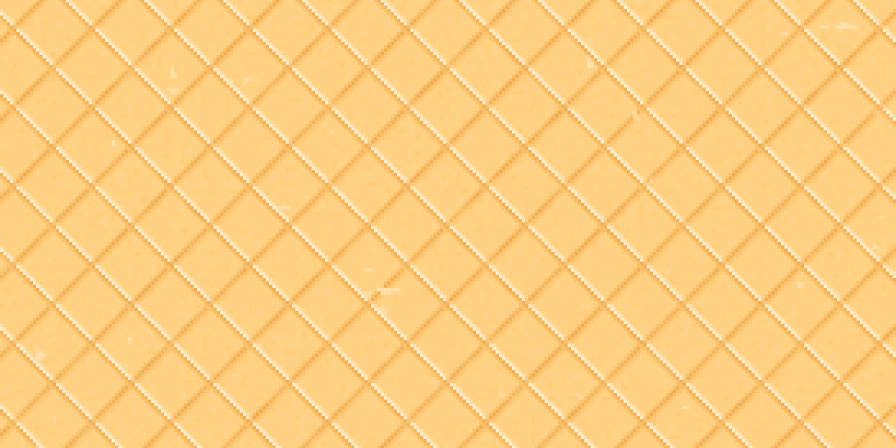
Give the GLSL for this pattern, as a Shadertoy shader.

```glsl
const vec3 BASE = vec3(1.00, 0.82, 0.51);
const vec3 TAN = vec3(0.98, 0.75, 0.41);
const vec3 BROWN = vec3(0.94, 0.68, 0.32);
const vec3 PALE = vec3(0.99, 0.83, 0.56);
const vec3 LIGHT = vec3(0.99, 0.87, 0.66);
const vec3 CREAM = vec3(1.00, 0.93, 0.78);

const float PERIOD = 0.1758;        // diamond width, in canvas heights
const float CELLS_PER_PERIOD = 24.0;
const int SAMPLES = 3;

vec2 hashGradient(vec2 p) {
    vec3 q = fract(p.xyx * vec3(0.1031, 0.1030, 0.0973));
    q += dot(q, q.yzx + 33.33);
    float angle = 6.2832 * fract((q.x + q.y) * q.z);
    return vec2(cos(angle), sin(angle));
}

float gradientNoise(vec2 p) {
    vec2 i = floor(p), f = p - i;
    vec2 w = f * f * f * (f * (f * 6.0 - 15.0) + 10.0);
    vec2 e = vec2(1.0, 0.0);
    float a = dot(hashGradient(i), f);
    float b = dot(hashGradient(i + e.xy), f - e.xy);
    float c = dot(hashGradient(i + e.yx), f - e.yx);
    float d = dot(hashGradient(i + e.xx), f - e.xx);
    return mix(mix(a, b, w.x), mix(c, d, w.x), w.y);
}

// Signed offset from the nearest diagonal, in whole cells
float diagonalOffset(float t, float period) {
    return mod(t + 0.5 * period, period) - 0.5 * period;
}

// One-cell-wide stripe at a given offset
float stripe(float t, float center) {
    return 1.0 - step(0.5, abs(t - center));
}

vec3 crumb(vec2 cell) {
    float grain = gradientNoise(cell * 0.43 + 17.3);
    vec3 color = mix(BASE, PALE, 0.8 * smoothstep(0.18, 0.38, grain));
    color = mix(color, TAN, 0.22 * smoothstep(0.2, 0.45, -grain));
    return color;
}

float fleckMask(vec2 cell) {
    float cluster = gradientNoise(cell * 0.065 + 5.7);
    float fleck = gradientNoise(cell * vec2(0.22, 0.31) + 41.9);
    return smoothstep(0.62, 0.82, fleck + 0.8 * cluster);
}

vec3 waffle(vec2 cell, float period) {
    float falling = diagonalOffset(cell.x + cell.y, period);
    float rising = diagonalOffset(cell.x - cell.y, period);
    float wear = 0.85 + 0.4 * gradientNoise(cell * 0.13 + 71.1);
    vec3 color = crumb(cell);

    // Soft shaded groove
    color = mix(color, TAN, wear * (stripe(rising, -1.0) + stripe(rising, 1.0)));
    color = mix(color, TAN, 0.45 * wear * stripe(rising, 2.0));
    color = mix(color, BROWN, wear * stripe(rising, 0.0));

    // Lit ridge, dimmed where the groove crosses it
    float lit = mix(0.25, 1.0, smoothstep(0.5, 2.5, abs(rising)));
    color = mix(color, TAN, wear * stripe(falling, -2.0));
    color = mix(color, BROWN, wear * stripe(falling, -1.0));
    color = mix(color, CREAM, lit * stripe(falling, 0.0));
    color = mix(color, LIGHT, lit * stripe(falling, 1.0));

    // Sugar flecks
    return mix(color, mix(LIGHT, CREAM, 0.4), 0.85 * fleckMask(cell));
}

void mainImage(out vec4 fragColor, in vec2 fragCoord) {
    float cellsPerHeight = CELLS_PER_PERIOD / PERIOD;
    vec3 sum = vec3(0.0);

    // Average subpixel samples to smooth the cell edges
    for (int j = 0; j < SAMPLES; j++) {
        for (int i = 0; i < SAMPLES; i++) {
            vec2 jitter = (vec2(i, j) + 0.5) / float(SAMPLES) - 0.5;
            vec2 p = (fragCoord + jitter - 0.5 * iResolution.xy) / iResolution.y;
            vec2 cell = floor(p * cellsPerHeight + 0.5);
            sum += waffle(cell, CELLS_PER_PERIOD);
        }
    }
    fragColor = vec4(sum / float(SAMPLES * SAMPLES), 1.0);
}
```
